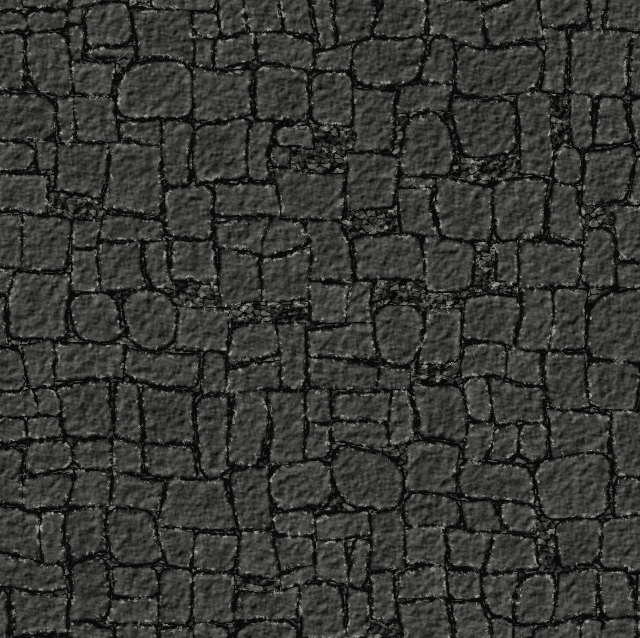
A Shadertoy shader for this texture:

```glsl
// Dark dry-stone wall: irregular grey blocks, black joints and rubble-filled gaps.

const float BLOCKS = 10.8;        // average blocks across the canvas
const float EDGE_JITTER = 0.38;   // how far block borders wander, in blocks
const float SPLIT_SIZE = 1.16;    // blocks longer than about this are divided
const float TILT = 0.24;          // slant of the block sides
const float JOINT = 0.010;        // half width of a joint, in blocks
const float RAGGED = 0.085;       // roughness of the block outline
const float STONE_TONE = 0.224;
const float TONE_SPREAD = 0.025;
const float GRAIN = 0.44;         // strength of the chiselled relief
const float MOTTLE = 0.07;
const float RIM_LIGHT = 0.09;
const float RUBBLE_SCALE = 8.5;
const float JOINT_TONE = 0.035;
const vec3 TINT = vec3(1.0, 0.995, 0.965);

float hash(vec2 p) {
    vec3 q = fract(p.xyx * vec3(0.1031, 0.1030, 0.0973));
    q += dot(q, q.yzx + 33.33);
    return fract((q.x + q.y) * q.z);
}

float noise(vec2 p) {
    vec2 i = floor(p), f = fract(p);
    f = f * f * (3.0 - 2.0 * f);
    return mix(mix(hash(i), hash(i + vec2(1, 0)), f.x),
               mix(hash(i + vec2(0, 1)), hash(i + vec2(1, 1)), f.x), f.y);
}

float fbm(vec2 p) {
    float sum = 0.0, amp = 0.5;
    for (int i = 0; i < 4; i++) {
        sum += amp * noise(p);
        p = mat2(1.6, 1.2, -1.2, 1.6) * p + 7.3;
        amp *= 0.56;
    }
    return sum;
}

float border(vec2 vertex) {
    return (hash(vertex + 40.0) * 2.0 - 1.0) * EDGE_JITTER;
}

// Interlocking rectangles: borders run alternately across and up at grid vertices
void findBlock(vec2 p, out vec2 lo, out vec2 hi, out vec2 id) {
    vec2 home = floor(p);
    lo = home; hi = home + 1.0; id = home;
    for (int y = -1; y <= 1; y++)
    for (int x = -1; x <= 1; x++) {
        vec2 c = home + vec2(x, y);
        float a = border(c), b = border(c + vec2(1, 0));
        float d = border(c + vec2(0, 1)), e = border(c + 1.0);
        bool even = mod(c.x + c.y, 2.0) < 0.5;
        vec2 l = c + (even ? vec2(d, a) : vec2(a, b));
        vec2 h = c + 1.0 + (even ? vec2(b, e) : vec2(e, d));
        if (all(greaterThanEqual(p, l)) && all(lessThan(p, h))) { lo = l; hi = h; id = c; }
    }
    // Divide the larger blocks
    for (int k = 0; k < 3; k++) {
        vec2 size = hi - lo;
        float r = hash(id * 3.7 + 11.0);
        if (max(size.x, size.y) < SPLIT_SIZE * (0.72 + 0.56 * r)) break;
        vec2 cut = mix(lo, hi, 0.22 + 0.56 * hash(id * 5.3 + 91.0));
        bool across = size.y > size.x * 0.95;
        bool low = across ? p.y < cut.y : p.x < cut.x;
        if (across) { if (low) hi.y = cut.y; else lo.y = cut.y; }
        else        { if (low) hi.x = cut.x; else lo.x = cut.x; }
        id += low ? vec2(23.0, 57.0) : vec2(71.0, 35.0);
    }
}

// Inside distance to a block with slanted sides and rounded corners
float blockDistance(vec2 p, vec2 lo, vec2 hi, vec2 id) {
    vec2 q = p - 0.5 * (lo + hi), halfSize = 0.5 * (hi - lo);
    vec4 t = TILT * (vec4(hash(id + 3.1), hash(id + 8.7), hash(id + 15.3), hash(id + 29.9)) - 0.5);
    vec4 side = vec4(halfSize - q, halfSize + q) - t * q.yxyx - abs(t) * halfSize.yxyx;
    vec2 d = min(side.xy, side.zw);
    float roundness = hash(id + 51.0);
    float radius = min(halfSize.x, halfSize.y) * mix(0.06, 0.75, roundness * roundness);
    vec2 corner = max(radius - d, 0.0);
    return min(corner.x, corner.y) > 0.0 ? radius - length(corner) : min(d.x, d.y);
}

// Small broken chips with dark gaps
float rubble(vec2 p) {
    vec2 home = floor(p), chip = home;
    float near = 9.0, next = 9.0;
    for (int y = -1; y <= 1; y++)
    for (int x = -1; x <= 1; x++) {
        vec2 c = home + vec2(x, y);
        float d = length(c + vec2(hash(c), hash(c + 37.0)) - p);
        if (d < near) { next = near; near = d; chip = c; }
        else next = min(next, d);
    }
    return mix(JOINT_TONE, mix(0.08, 0.36, hash(chip + 5.0)), smoothstep(0.0, 0.3, next - near));
}

void mainImage(out vec4 fragColor, in vec2 fragCoord) {
    vec2 p = fragCoord / iResolution.y * BLOCKS + 20.0;
    float soft = max(0.016, 0.75 * BLOCKS / iResolution.y);

    // Bend the courses, then find the block
    vec2 w = p + 0.24 * (vec2(noise(p * 1.1), noise(p * 1.1 + 17.0)) - 0.5)
               + 0.04 * (vec2(noise(p * 4.0 + 5.0), noise(p * 4.0 + 31.0)) - 0.5);
    vec2 lo, hi, id;
    findBlock(w, lo, hi, id);
    float d = blockDistance(w, lo, hi, id) + RAGGED * (fbm(p * 10.0) - 0.47);

    // Stone face: mottling, relief lit from the upper left, worn bright rim
    vec2 g = p * vec2(9.0, 10.0);
    float relief = fbm(g) - fbm(g + vec2(-0.32, 0.36));
    float face = STONE_TONE + TONE_SPREAD * (hash(id + 63.0) - 0.5);
    face += MOTTLE * (fbm(p * 3.5 + 9.0) - 0.47) + GRAIN * relief;
    float rim = smoothstep(0.01, 0.05, d) * (1.0 - smoothstep(0.05, 0.22, d));
    face += RIM_LIGHT * rim * noise(p * 7.0 + 3.0);
    float shade = smoothstep(-0.03, mix(0.03, 0.11, hash(id + 77.0)), d);
    face *= mix(0.5, 1.0, shade);

    // Joints, with rubble in wide gaps and some narrow blocks
    vec2 size = hi - lo;
    float narrow = step(min(size.x, size.y), 0.40) * step(0.5, hash(id + 19.0));
    vec2 flake = w + 0.09 * (vec2(fbm(p * 9.0 + 2.0), fbm(p * 9.0 + 44.0)) - 0.5);
    float chips = rubble(flake * RUBBLE_SCALE * vec2(0.75, 1.25)) + 0.6 * relief;
    float gap = mix(JOINT_TONE, chips, max(narrow, 1.0 - smoothstep(-0.06, -0.02, d)));
    float stone = smoothstep(JOINT - soft, JOINT + soft, d) * (1.0 - narrow * 0.9);
    float tone = mix(gap, face, stone);

    // Pale crumbs along the joints
    float crumbs = smoothstep(0.56, 0.74, fbm(p * 17.0 + 50.0));
    tone += 0.30 * crumbs * (1.0 - smoothstep(0.01, 0.06, abs(d - 0.025)));

    fragColor = vec4(TINT * clamp(tone, 0.03, 0.62), 1.0);
}
```
